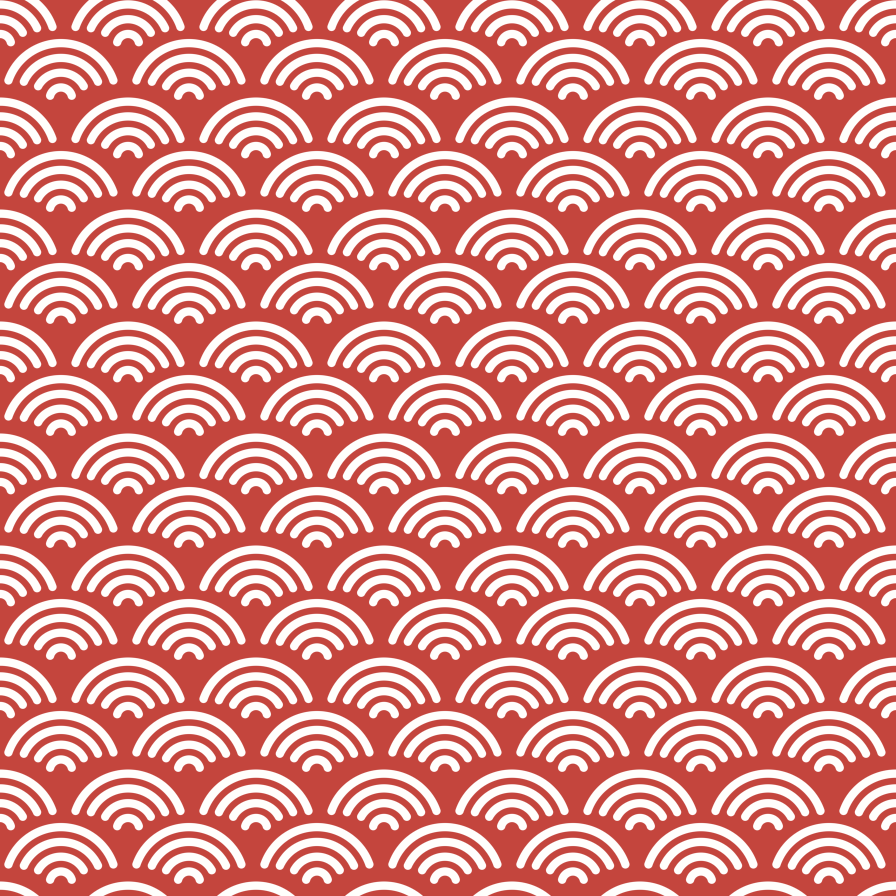
Give the GLSL for this pattern, as a Shadertoy shader.

```glsl
// Seigaiha waves: fans of four concentric round-capped white arcs on red.
// Two lattices of 7 by 8 fans interlock; each fan is a union of arc distances.
// Lengths are in column widths, so the canvas is 7 units across and down.

// Distance to an upward arc that stops at endAngle above the horizontal.
float arcDistance(vec2 p, float radius, float endAngle) {
    p.x = abs(p.x);
    vec2 end = vec2(cos(endAngle), sin(endAngle));
    bool insideSweep = end.x * p.y > end.y * p.x;
    return insideSweep ? abs(length(p) - radius) : length(p - radius * end);
}

// Distance to the centre lines of the four arcs, innermost first.
float fanDistance(vec2 p) {
    vec4 endAngles = vec4(0.27, 0.50, 0.43, 0.335);
    float d = 1.0;
    for (int i = 0; i < 4; i++) {
        d = min(d, arcDistance(p, 0.0875 + 0.1155 * float(i), endAngles[i]));
    }
    return d;
}

// Repeats the fan about a centre; the cell reaches further up than down.
float fanLattice(vec2 p, vec2 centre) {
    vec2 reach = vec2(0.5, 0.24);
    return fanDistance(mod(p - centre + reach, vec2(1.0, 7.0 / 8.0)) - reach);
}

void mainImage(out vec4 fragColor, in vec2 fragCoord) {
    vec2 p = 7.0 * fragCoord / iResolution.xy;
    float pixel = 7.0 / min(iResolution.x, iResolution.y);

    // The second lattice sits slightly off the half-cell position.
    float d = min(fanLattice(p, vec2(0.0, 0.522)),
                  fanLattice(p, vec2(0.476, 0.104))) - 0.0324;

    // White strokes over the red ground
    float stroke = 1.0 - smoothstep(-0.7 * pixel, 0.7 * pixel, d);
    vec3 colour = mix(vec3(0.77, 0.27, 0.24), vec3(1.0, 0.995, 0.99), stroke);
    fragColor = vec4(colour, 1.0);
}
```
